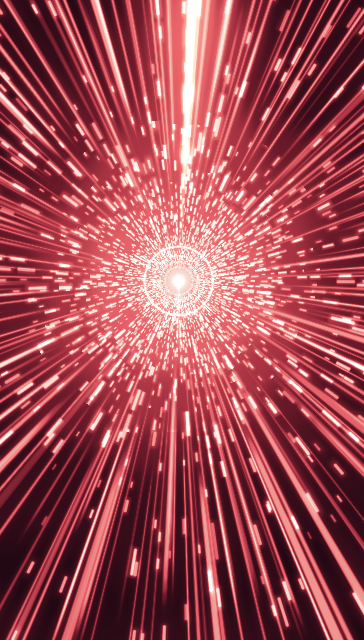
This background is drawn by a Shadertoy shader. Its source:

```glsl
// Warp tunnel: glowing streaks fly out from a ringed white core.
// Hashed polar cells place dashes and rays; log-radius rows give perspective.
// Light layers are screened into one energy value, tinted by a red ramp.

const float TAU = 6.2831853;
const vec2 CENTER = vec2(0.491, 0.561);     // share of the canvas
const float GLOW_RADIUS = 0.27;             // lengths in canvas heights
const float GLOW_FLOOR = 0.11;
const float RING_RADIUS = 0.0535;
const float RING_RATIO = 0.74;
const float BEAM_SLOPE = 0.053;
const float RAY_STRENGTH = 1.25;
const float DASH_STRENGTH = 0.72;
const vec2 BEAM_KNOTS = vec2(0.20, 0.293);
const vec3 BEAM_TINT = vec3(0.12, 0.10, 0.0);

const vec3 NIGHT = vec3(0.07, 0.015, 0.05);
const vec3 WINE = vec3(0.21, 0.05, 0.10);
const vec3 MAROON = vec3(0.41, 0.10, 0.16);
const vec3 CRIMSON = vec3(0.66, 0.20, 0.26);
const vec3 CORAL = vec3(0.90, 0.38, 0.41);
const vec3 ROSE = vec3(0.94, 0.58, 0.56);
const vec3 CREAM = vec3(0.97, 0.86, 0.82);

vec3 hash3(vec2 p) {
    vec3 q = fract(vec3(p.xyx) * vec3(0.1031, 0.1030, 0.0973));
    q += dot(q, q.yxz + 33.33);
    return fract((q.xxy + q.yzz) * q.zyx);
}

vec3 energyRamp(float e) {
    vec3 c = mix(NIGHT, WINE, smoothstep(0.0, 0.18, e));
    c = mix(c, MAROON, smoothstep(0.18, 0.35, e));
    c = mix(c, CRIMSON, smoothstep(0.35, 0.52, e));
    c = mix(c, CORAL, smoothstep(0.52, 0.72, e));
    c = mix(c, ROSE, smoothstep(0.74, 0.93, e));
    c = mix(c, CREAM, smoothstep(0.93, 1.25, e));
    return mix(c, vec3(1.0), smoothstep(1.25, 1.7, e));
}

// Short capsules, one per polar cell; turn runs from -0.5 to 0.5.
float dashes(float r, float turn, float sectors, float rows, float chance, float px) {
    float u = turn * sectors;
    float column = floor(u);
    float v = log(r) * rows + 9.0 * hash3(vec2(column, sectors)).x;
    vec3 h = hash3(vec2(column + 311.0, floor(v) + sectors * 3.0));
    float cellWidth = TAU * r / sectors;
    float across = (fract(u) - mix(0.35, 0.65, h.x)) * cellWidth;
    float halfLength = mix(0.1, 0.38, h.y * h.y) * r / rows;
    float along = max(abs(fract(v) - 0.5) * r / rows - halfLength, 0.0);
    float width = min(cellWidth * mix(0.06, 0.14, h.y), 0.0023);
    float d = length(vec2(across, along)) - width;
    float window = smoothstep(0.0, 0.3, 0.5 - abs(fract(u) - 0.5));
    window *= smoothstep(0.0, 0.12, 0.5 - abs(fract(v) - 0.5));
    float halo = 0.45 * window * exp(-max(d, 0.0) / (width * 2.0));
    return step(h.z, chance) * (smoothstep(px, -px, d) + halo) * mix(0.4, 1.0, h.x);
}

// Long rays, each with its own start, end, width and strength.
float rays(float r, float turn, float sectors, float px) {
    float u = turn * sectors;
    vec3 h = hash3(vec2(floor(u) + 173.0, sectors * 7.0));
    vec3 k = hash3(vec2(floor(u) + 591.0, sectors * 5.0));
    float cellWidth = TAU * r / sectors;
    float d = abs(fract(u) - mix(0.35, 0.65, h.x)) * cellWidth;
    float width = cellWidth * mix(0.04, 0.13, h.y * h.y);
    float start = mix(0.06, 0.28, k.x);
    float end = start + mix(0.25, 0.8, k.y);
    float span = smoothstep(start, start + 0.1, r) * smoothstep(end + 0.05, end - 0.05, r);
    float window = smoothstep(0.0, 0.35, 0.5 - abs(fract(u) - 0.5));
    float body = smoothstep(width + px * 1.5, width - px * 1.5, d);
    float halo = 0.35 * window * exp(-d / (width * 2.5));
    return step(k.z, 0.75) * span * (0.85 * body + halo) * mix(0.2, 0.65, h.z);
}

void mainImage(out vec4 fragColor, in vec2 fragCoord) {
    vec2 p = (fragCoord - CENTER * iResolution.xy) / iResolution.y;
    float px = 0.9 / iResolution.y;
    float r = max(length(p), 0.0005);
    float turn = atan(p.x, -p.y) / TAU;
    float angle = turn * TAU;

    // Soft glow, mottled by layered sines, and a plume above the core
    float mottle = sin(angle * 5.0 + r * 13.0) * sin(angle * 3.0 - r * 21.0 + 1.0);
    float energy = GLOW_FLOOR + 0.58 * exp(-pow(r / GLOW_RADIUS, 2.6));
    energy += 0.2 * exp(-pow(r / 0.1, 2.0)) + 0.04 * mottle * smoothstep(0.05, 0.3, r);
    float beamX = p.x - BEAM_SLOPE * p.y;
    energy += 0.42 * exp(-pow(beamX / 0.1, 2.0)) * smoothstep(0.1, 0.4, p.y);

    // Streaks: long rays outside, crowded dashes toward the core
    float rayLight = 0.0;
    float dashLight = 0.0;
    float chance = mix(0.65, 0.17, smoothstep(0.07, 0.28, r));
    for (int i = 0; i < 3; i++) {
        float layer = float(i);
        rayLight += rays(r, turn, 52.0 + 34.0 * layer, px);
        dashLight += dashes(r, turn, 64.0 + 30.0 * layer, 5.0 + 2.5 * layer, chance, px);
    }
    energy += RAY_STRENGTH * rayLight * max(1.0 - 0.8 * energy, 0.25);
    energy += DASH_STRENGTH * dashLight * smoothstep(0.012, 0.04, r);

    // Concentric rings, the inner ones broken into arcs
    for (int i = 0; i < 4; i++) {
        float n = float(i);
        float d = abs(r - RING_RADIUS * pow(RING_RATIO, n));
        float arcs = 0.7 + 0.3 * sin(angle * (9.0 + 4.0 * n) + n * 2.0);
        float ring = smoothstep(0.0014 + px, 0.0014 - px, d) + 0.3 * exp(-d / 0.003);
        energy += ring * mix(0.5, 0.28 * arcs, min(n, 1.0));
    }
    energy += 0.9 * exp(-pow(r / 0.014, 2.0)) + 0.1 * exp(-r / 0.035);

    // Upright beam with two flares, and a faint thread below
    float beamWidth = 0.002 + 0.011 * max(p.y, 0.0);
    float beam = 0.8 * exp(-pow(beamX / beamWidth, 2.0)) * smoothstep(0.03, 0.3, p.y);
    beam += 0.35 * exp(-abs(beamX) / 0.025) * smoothstep(0.08, 0.4, p.y);
    vec2 flareY = (vec2(p.y) - BEAM_KNOTS) / 0.016;
    vec2 flares = exp(-flareY * flareY - pow(beamX / 0.009, 2.0));
    beam += 0.6 * (flares.x + flares.y);
    energy += beam + 0.35 * exp(-abs(p.x) / 0.002) * smoothstep(-0.14, -0.04, p.y) * step(p.y, 0.0);

    vec3 color = energyRamp(energy) + BEAM_TINT * min(beam, 1.0);
    fragColor = vec4(clamp(color, 0.0, 1.0), 1.0);
}
```
